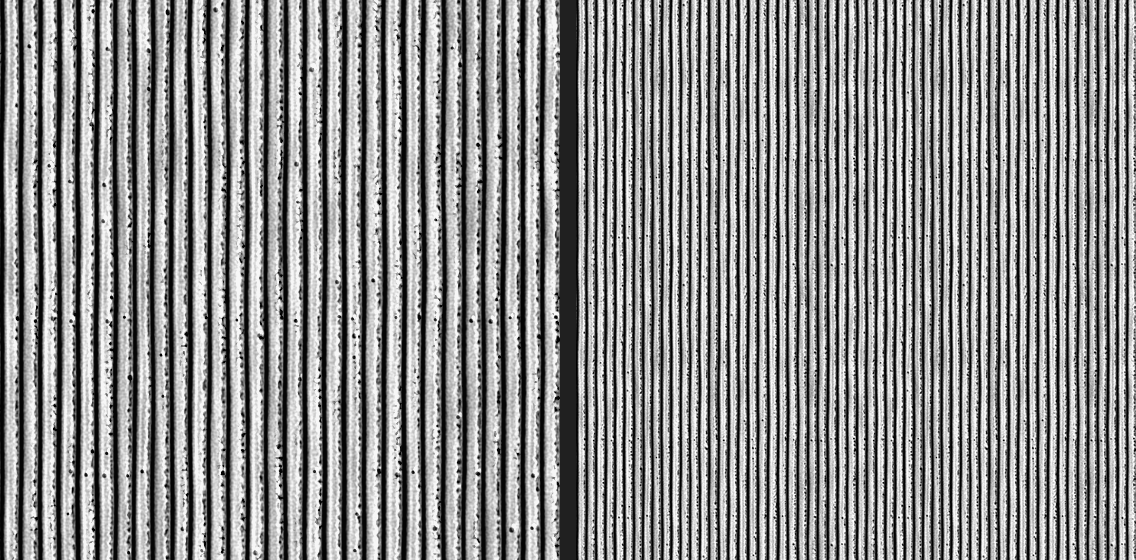
Left: one tile. Right: repeated 2 by 2.
A WebGL 1 fragment shader for this texture:

```glsl
precision highp float;

uniform vec2 u_resolution;

#define RIBS 29.0
#define SPACING_DRIFT 0.0055
#define GROOVE_HALF 0.115
#define BAND_START 0.71
#define BAND_END 0.83
#define FACE_GREY 0.79
#define BAND_GREY 0.42
#define GRAIN 0.20
#define DENT_CHANCE 0.05
#define ROW_CHANCE 0.45

const float TAU = 6.2831853;

float hash(vec2 p) {
  vec3 q = fract(p.xyx * vec3(0.1031, 0.1030, 0.0973));
  q += dot(q, q.yzx + 33.33);
  return fract((q.x + q.y) * q.z);
}

// Gradient at a lattice point, wrapped to the period
float corner(vec2 cell, vec2 offset, vec2 period) {
  float angle = TAU * hash(mod(cell + 0.5, period) + 3.0);
  return dot(vec2(cos(angle), sin(angle)), offset);
}

// Tiling gradient noise, roughly -0.7 to 0.7
float noise(vec2 uv, vec2 period) {
  vec2 p = uv * period;
  vec2 i = floor(p);
  vec2 f = p - i;
  vec2 s = f * f * f * (f * (f * 6.0 - 15.0) + 10.0);
  vec2 e = vec2(1.0, 0.0);
  float low = mix(corner(i, f, period), corner(i + e, f - e, period), s.x);
  float high = mix(corner(i + e.yx, f - e.yx, period), corner(i + 1.0, f - 1.0, period), s.x);
  return mix(low, high, s.y);
}

float blob(vec2 d, float radius) {
  return 1.0 - smoothstep(radius * 0.4, radius, length(d));
}

// Small pits with a lit rim, denser along two rows
float dents(float t, float rib, float y) {
  float row = floor(y * RIBS);
  vec2 cell = vec2(rib, row);
  float inRow = max(1.0 - abs(row - 4.0), 1.0 - abs(row - 12.0));
  float chance = DENT_CHANCE + ROW_CHANCE * max(inRow, 0.0);
  float present = step(hash(cell + 41.0), chance);
  vec2 center = vec2(mix(0.35, 0.85, hash(cell + 7.0)), mix(0.35, 0.65, hash(cell + 19.0)));
  vec2 d = vec2(t, fract(y * RIBS)) - center;
  float radius = mix(0.10, 0.19, hash(cell + 67.0));
  float pit = blob(d, radius);
  float rim = blob((d - vec2(0.10, 0.12)) * vec2(1.2, 0.7), radius);
  return present * (0.45 * rim - 0.7 * pit);
}

void main() {
  vec2 uv = gl_FragCoord.xy / u_resolution;
  float pixel = RIBS / u_resolution.x;
  float soft = 0.035 + 0.5 * pixel;

  // Rib coordinate with uneven spacing and a slight sway
  float sway = 0.10 * noise(uv, vec2(15.0, 5.0));
  float x = RIBS * (uv.x + SPACING_DRIFT * (1.0 - cos(TAU * uv.x))) - 0.1 + sway;
  float t = fract(x);
  float rib = floor(mod(floor(x) + 0.5, RIBS));
  float tone = hash(vec2(rib, 5.0)) - 0.5;
  float shift = hash(vec2(rib, 11.0)) - 0.5;

  // Noise layers
  float grain = noise(uv, vec2(200.0));
  float jag = noise(uv, vec2(87.0, 118.0));
  float speck = noise(uv, vec2(160.0, 140.0));
  float streak = noise(uv, vec2(116.0, 9.0));
  float patches = noise(uv, vec2(23.0, 8.0));

  // Lit face with a soft left shoulder
  float shade = FACE_GREY + 0.10 * tone + 0.22 * streak + 0.08 * patches;
  shade -= 0.30 * (1.0 - smoothstep(0.12, 0.30, t));
  float glint = smoothstep(0.22, 0.32, t) * (1.0 - smoothstep(0.32, 0.46, t));
  shade += 0.16 * glint * step(0.0, shift);

  // Bright ridge beside a ragged dark band
  float start = BAND_START + 0.08 * shift + 0.14 * jag + 0.04 * patches;
  float ridge = smoothstep(start - 0.20, start - 0.10, t);
  shade += 0.20 * ridge;
  float bandTone = BAND_GREY + 0.15 * tone - 0.75 * speck + 0.35 * jag;
  float band = smoothstep(start - soft, start + soft, t);
  shade = mix(shade, bandTone, band);
  float lip = smoothstep(BAND_END - soft, BAND_END + soft, t + 0.06 * speck);
  shade = mix(shade, 0.60 + 0.3 * streak + 0.25 * jag, 0.8 * lip);

  // Wear: grain, dark specks in patches and dents
  shade += GRAIN * grain;
  float worn = smoothstep(0.0, 0.35, patches + 0.3 * tone) * smoothstep(0.35, 0.6, t);
  shade -= 0.5 * worn * smoothstep(0.12, 0.40, speck);
  shade += dents(t, rib, uv.y);

  // Black groove between ribs
  float halfWidth = GROOVE_HALF + 0.025 * shift + 0.03 * jag;
  float fromGroove = min(t, 1.0 - t);
  float open = smoothstep(halfWidth - soft, halfWidth + soft, fromGroove);
  shade = mix(0.015, clamp(shade, 0.02, 0.97), open);

  gl_FragColor = vec4(vec3(shade), 1.0);
}
```
